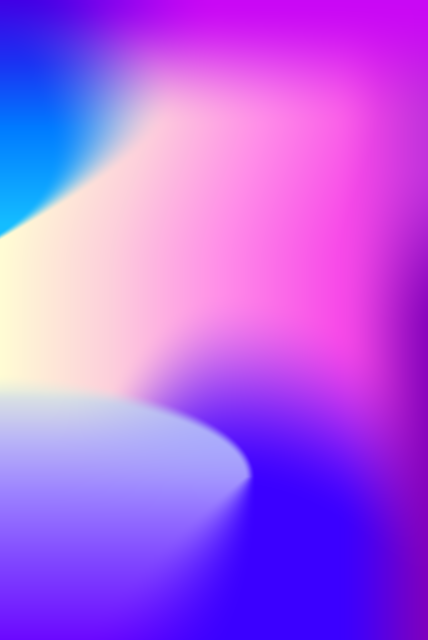
Write a Shadertoy shader that draws this background.

```glsl
// Soft mesh gradient: cream to pink sheet, blue lobe at upper left, lilac lobe at lower left.

#define LOBE_WIDTH 0.585
#define LOBE_HEIGHT 0.14
#define LOBE_CENTER 0.745
#define LOBE_TAPER 0.8
#define BLUE_REACH 0.25
#define BLUE_CENTER 0.17
#define BLUE_HEIGHT 0.20
#define TOP_FADE 0.20

// Linear blend towards a colour while x runs from start to end
vec3 blendTo(vec3 base, vec3 target, float start, float end, float x) {
    return mix(base, target, clamp((x - start) / (end - start), 0.0, 1.0));
}

// Cream, peach, pink and magenta from left to right
vec3 pinkSheet(vec2 p) {
    float x = p.x - 0.10 * (1.0 - smoothstep(0.15, 0.42, p.y));
    vec3 color = vec3(1.0, 0.99, 0.83);
    color = blendTo(color, vec3(0.99, 0.81, 0.86), 0.0, 0.26, x);
    color = blendTo(color, vec3(1.0, 0.55, 0.91), 0.26, 0.52, x);
    return blendTo(color, vec3(0.97, 0.29, 0.91), 0.52, 0.79, x);
}

// Indigo rises highest just right of the middle
float indigoAmount(vec2 p) {
    float offset = p.x - 0.53;
    float steepness = mix(2.0, 0.8, step(0.0, offset));
    float center = 0.615 + steepness * offset * offset;
    return smoothstep(center - 0.16, center + 0.15, p.y);
}

// Crisp on the lower rim, widely blurred towards the top
float blueAmount(vec2 p) {
    float h = (p.y - BLUE_CENTER) / BLUE_HEIGHT;
    float rim = BLUE_REACH * (1.0 - h * h);
    float blur = mix(0.17, 0.015, smoothstep(0.12, 0.38, p.y));
    return smoothstep(-blur, blur, rim - p.x);
}

vec3 blueColor(float depth) {
    vec3 color = vec3(0.25, 0.0, 0.90);
    color = blendTo(color, vec3(0.10, 0.20, 0.95), 0.0, 0.1, depth);
    color = blendTo(color, vec3(0.0, 0.48, 1.0), 0.1, 0.2, depth);
    return blendTo(color, vec3(0.08, 0.74, 1.0), 0.2, 0.35, depth);
}

// Elliptic upper rim that dissolves into a tapering tail
float lilacAmount(vec2 p) {
    float dy = p.y - LOBE_CENTER;
    float tail = max(dy, 0.0);
    float qx = p.x / (LOBE_WIDTH - LOBE_TAPER * tail);
    float qy = min(dy, 0.0) / LOBE_HEIGHT;
    float across = clamp(p.x / LOBE_WIDTH, 0.0, 1.0);
    float blur = mix(0.16, 0.02, across) + 1.6 * tail;
    return smoothstep(-blur, blur, 1.0 - sqrt(qx * qx + qy * qy));
}

vec3 lilacColor(vec2 p) {
    vec3 color = vec3(0.87, 0.91, 0.88);
    color = blendTo(color, vec3(0.72, 0.70, 0.97), 0.61, 0.69, p.y);
    color = blendTo(color, vec3(0.61, 0.51, 1.0), 0.69, 0.77, p.y);
    color = blendTo(color, vec3(0.50, 0.27, 1.0), 0.77, 0.88, p.y);
    color = blendTo(color, vec3(0.42, 0.03, 1.0), 0.88, 1.0, p.y);
    float cool = smoothstep(0.1, 0.55, p.x) * (1.0 - smoothstep(0.66, 0.82, p.y));
    return mix(color, vec3(0.62, 0.64, 1.0), 0.6 * cool);
}

void mainImage(out vec4 fragColor, in vec2 fragCoord) {
    // x runs to the right, y is the depth below the top edge
    vec2 uv = fragCoord / iResolution.xy;
    vec2 p = vec2(uv.x, 1.0 - uv.y);

    // Base sheet and the indigo below it
    vec3 indigo = vec3(0.23, 0.0, 1.0);
    vec3 color = mix(pinkSheet(p), indigo, indigoAmount(p));

    // Purple right border, darker downwards
    vec3 orchid = vec3(0.75, 0.19, 0.86);
    vec3 plum = vec3(0.51, 0.0, 0.73);
    vec3 border = mix(orchid, plum, smoothstep(0.25, 0.52, p.y));
    color = mix(color, border, smoothstep(0.78, 1.04, p.x));

    // Violet band along the top
    vec3 violet = vec3(0.79, 0.03, 0.96);
    vec3 band = mix(vec3(0.25, 0.0, 0.9), violet, smoothstep(0.0, 0.52, p.x));
    color = mix(color, band, 1.0 - smoothstep(0.0, TOP_FADE, p.y));

    // The two lobes on the left
    color = mix(color, blueColor(p.y), blueAmount(p));
    color = mix(color, lilacColor(p), lilacAmount(p));

    fragColor = vec4(color, 1.0);
}
```
